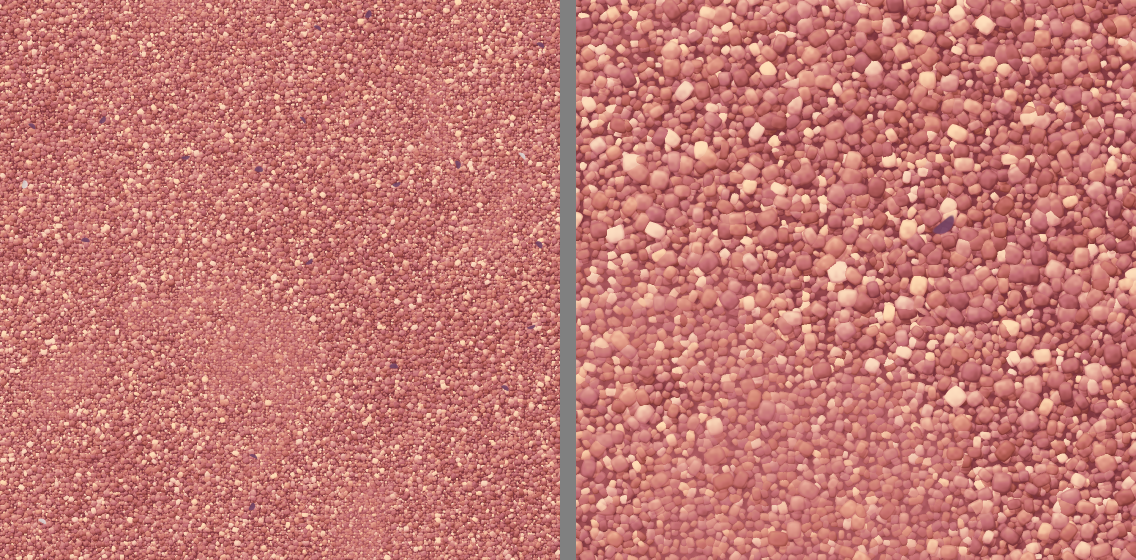
Left: the whole. Right: its middle third, enlarged.
This texture is drawn by a Shadertoy shader. Its source:

```glsl
// Sunlit crushed red gravel: packed angular grains, dusty patches and a few stray chips.
#define FINE_GRAINS 205.0
#define COARSE_GRAINS 122.0
#define CONTRAST 1.25
#define BRIGHTNESS 0.02
#define PALE_SHARE 0.20
#define DUST_LEVEL 0.55
#define CHIP_GRID 8.0
#define LIGHT vec2(-0.36, 0.93)

const vec3 CREVICE = vec3(0.47, 0.19, 0.20);
const vec3 SHADOW  = vec3(0.62, 0.30, 0.29);
const vec3 MAROON  = vec3(0.73, 0.39, 0.39);
const vec3 ROSE    = vec3(0.79, 0.45, 0.46);
const vec3 CORAL   = vec3(0.82, 0.52, 0.48);
const vec3 PEACH   = vec3(0.89, 0.62, 0.56);
const vec3 CREAM   = vec3(0.95, 0.77, 0.66);
const vec3 GLINT   = vec3(1.00, 0.88, 0.74);
const vec3 PURPLE  = vec3(0.45, 0.26, 0.39);
const vec3 WHITE   = vec3(0.87, 0.83, 0.82);

vec3 hash3(vec2 p) {
    vec3 q = fract(p.xyx * vec3(0.1031, 0.1030, 0.0973));
    q += dot(q, q.yxz + 33.33);
    return fract((q.xxy + q.yzz) * q.zyx);
}

mat2 rotation(float a) {
    return mat2(cos(a), sin(a), -sin(a), cos(a));
}

float noise(vec2 p) {
    vec2 i = floor(p), f = fract(p);
    f = f * f * (3.0 - 2.0 * f);
    return mix(mix(hash3(i).x, hash3(i + vec2(1, 0)).x, f.x),
               mix(hash3(i + vec2(0, 1)).x, hash3(i + vec2(1, 1)).x, f.x), f.y);
}

float fbm(vec2 p) {
    float sum = 0.0, amp = 0.53;
    for (int i = 0; i < 4; i++) {
        sum += amp * noise(p);
        p = rotation(0.6) * p * 2.1 + 17.3;
        amp *= 0.5;
    }
    return sum;
}

// Topmost grain: x = slope to the light, y = depth inside its rim, z = tone, w = tint.
vec4 grains(vec2 p, float fill) {
    vec4 top = vec4(0.0);
    float best = -1.0;
    for (int j = -1; j <= 1; j++)
    for (int i = -1; i <= 1; i++) {
        vec2 id = floor(p) + vec2(i, j);
        vec3 place = hash3(id), kind = hash3(id + 91.7);
        if (kind.z > fill) continue;
        vec2 d = p - id - 0.15 - 0.7 * place.xy;
        vec2 q = rotation(kind.x * 6.283) * d;
        q.y *= 1.0 + 0.6 * kind.y;
        float radius = mix(0.45, 0.82, place.z);
        float dist = mix(length(q), max(abs(q.x), abs(q.y)), 0.5) / radius;
        float height = (1.0 - dist * dist) * radius + 0.3 * kind.y;
        if (dist < 1.0 && height > best) {
            best = height;
            top = vec4(dot(d, LIGHT) / radius, 1.0 - dist,
                       fract(kind.x * 7.0 + place.z), fract(kind.y * 5.0));
        }
    }
    return top;
}

// Light on one grain, centred on zero.
float grainTone(vec4 g) {
    float rim = 1.0 - smoothstep(0.0, 0.35, g.y);
    float pale = smoothstep(1.0 - PALE_SHARE, 1.0, g.z);
    return 1.15 * g.x + 1.5 * (g.z - 0.5) - 0.9 * rim + 1.1 * pale + 0.1;
}

float ramp(float a, float b, float t) {
    return clamp((t - a) / (b - a), 0.0, 1.0);
}

vec3 palette(float t) {
    vec3 c = mix(CREVICE, SHADOW, ramp(0.0, 0.06, t));
    c = mix(c, MAROON, ramp(0.06, 0.21, t));
    c = mix(c, ROSE, ramp(0.21, 0.41, t));
    c = mix(c, CORAL, ramp(0.41, 0.63, t));
    c = mix(c, PEACH, ramp(0.63, 0.85, t));
    c = mix(c, CREAM, ramp(0.85, 0.96, t));
    return mix(c, GLINT, ramp(0.96, 1.0, t));
}

vec3 addChips(vec3 c, vec2 uv) {
    vec2 id = floor(uv * CHIP_GRID);
    vec3 place = hash3(id + 7.0), kind = hash3(id + 53.0);
    vec2 d = fract(uv * CHIP_GRID) - 0.2 - 0.6 * place.xy;
    d = rotation(kind.y * 3.1) * d;
    d.y += 4.0 * d.x * d.x;
    float dist = length(d / vec2(0.065, mix(0.022, 0.045, kind.z)));
    float cover = (1.0 - smoothstep(0.8, 1.05, dist)) * step(kind.x, 0.36);
    vec3 chip = kind.x < 0.06 ? WHITE : PURPLE;
    return mix(c, chip * (1.0 + 2.0 * d.y), 0.9 * cover);
}

vec3 gravel(vec2 uv) {
    // Broad patches of dust, drawn out along a rising diagonal
    float patchField = fbm(rotation(-0.6) * uv * vec2(3.6, 5.0) + 4.0);
    float dust = smoothstep(DUST_LEVEL, DUST_LEVEL + 0.12, patchField);
    float rough = 1.0 - smoothstep(0.33, 0.47, patchField);

    // Fine bed with larger stones and their shadows on top
    float fill = mix(0.42 + 0.2 * rough, 0.1, dust);
    vec2 p = uv * COARSE_GRAINS;
    vec4 bed = grains(uv * FINE_GRAINS + 31.0, 1.0);
    vec4 stone = grains(p, fill);
    float shade = smoothstep(0.0, 0.2, grains(p + 0.28 * LIGHT, fill).y);
    float cover = smoothstep(0.0, 0.08, stone.y);
    float tone = mix(grainTone(bed) - 0.75 * shade, grainTone(stone) + 0.15, cover);
    tone += 0.7 * (noise(uv * 420.0) - 0.5);
    tone = tone * mix(1.0, 0.65, dust) + 0.12 * dust - 0.22 * rough;

    vec3 c = palette(1.0 / (1.0 + exp(-1.7 * (CONTRAST * tone + BRIGHTNESS))));
    float tint = mix(bed.w, stone.w, cover) - 0.5;
    return addChips(c + tint * vec3(0.02, 0.01, -0.05), uv);
}

void mainImage(out vec4 fragColor, in vec2 fragCoord) {
    vec3 sum = vec3(0.0);
    for (int i = 0; i < 4; i++) {
        vec2 offset = vec2(i % 2, i / 2) * 0.5 - 0.25;
        sum += gravel((fragCoord + offset) / iResolution.y);
    }
    fragColor = vec4(sum / 4.0, 1.0);
}
```
